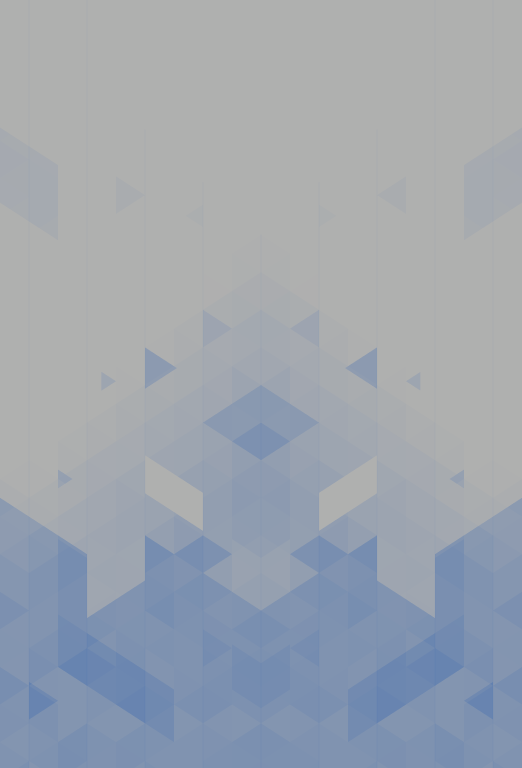
Write a Shadertoy shader that draws this background.

```glsl
const vec3 PALE = vec3(0.688, 0.69, 0.688);
const vec3 DEEP = vec3(0.385, 0.505, 0.69);
const float COLUMNS = 9.0;   // columns on each side of the mirror axis
const float ROWS = 20.43;    // lattice rows over the canvas height
const float HORIZON = 0.4987;

float hash(vec3 p) {
    return fract(sin(dot(p, vec3(12.9898, 78.233, 37.719))) * 43758.5453);
}

float between(float x, float low, float high) {
    return step(low, x) * step(x, high);
}

// Lattice axes: column, outward-falling line, outward-rising line
vec3 axes(vec2 p) {
    return vec3(p.x, p.y + 0.5 * p.x, p.y - 0.5 * p.x);
}

vec2 facetCentre(vec3 id) {
    float side = step(0.5, id.y - id.z - id.x);
    return vec2(id.x + (1.0 + side) / 3.0, 0.5 * (id.y + id.z + 1.0));
}

// Parallelogram bounded by two columns and two rising lines
float slab(vec3 k, vec2 columns, vec2 rising) {
    return between(k.x, columns.x, columns.y) * between(k.z, rising.x, rising.y);
}

// Diamond bounded by falling and rising lines
float diamond(vec3 k, vec2 falling, vec2 rising) {
    return between(k.y, falling.x, falling.y) * between(k.z, rising.x, rising.y);
}

// Triangle that opens outward from its tip to a column edge
float wedge(vec2 p, vec2 tip, float edge) {
    return step(p.x, edge) * step(abs(p.y - tip.y), 0.5 * (p.x - tip.x));
}

// Soft haze that grows downward from a peaked skyline
float haze(vec2 c) {
    float skyline = max(4.0 - 0.8 * c.x, -2.2);
    float amount = clamp(0.066 * (skyline - c.y), 0.0, 0.41);
    float pillar = between(c.x, 4.0, 6.0);
    return mix(amount, min(amount, 0.23), pillar);
}

// Zigzag mask of the strong blue base
float baseMask(vec3 k) {
    float inner = step(k.z, -6.0);
    float pillar = step(k.y, -3.2);
    float outer = step(k.z, -7.5);
    return k.x < 4.0 ? inner : (k.x < 6.0 ? pillar : outer);
}

float toneAt(vec2 p) {
    vec3 k = axes(p);
    vec3 id = floor(k);
    vec2 c = facetCentre(id);

    // Haze and base
    float tone = haze(c);
    float outerFade = smoothstep(6.5, 8.0, c.x) * smoothstep(-7.0, -4.0, c.y);
    tone = mix(tone, 0.64 - 0.18 * outerFade, baseMask(k));

    // Faint upper panels
    tone = mix(tone, 0.12, slab(k, vec2(7.0, 9.0), vec2(0.35, 2.35)));
    tone = mix(tone, 0.09, wedge(p, vec2(4.0, 5.05), 5.0));
    tone = mix(tone, 0.06, diamond(k, vec2(5.2, 5.8), vec2(3.2, 3.8)) * step(2.0, p.x));

    // Central gem and the facets around it
    tone = mix(tone, 0.27, wedge(p, vec2(1.0, 1.5), 2.0));
    tone = mix(tone, 0.50, diamond(k, vec2(-2.0, 0.0), vec2(-2.0, 0.0)));
    tone = mix(tone, 0.60, diamond(k, vec2(-2.0, -1.0), vec2(-2.0, -1.0)));
    tone = mix(tone, 0.46, wedge(p, vec2(2.9, 0.45), 4.0));
    tone = mix(tone, 0.24, wedge(p, vec2(5.0, 0.1), 5.5));
    tone = mix(tone, 0.32, wedge(p, vec2(6.5, -2.5), 7.0));
    tone = mix(tone, 0.32, slab(k, vec2(0.0, 1.0), vec2(-6.0, -4.6)));
    tone = mix(tone, 0.66, diamond(k, vec2(-4.0, -3.0), vec2(-6.0, -5.0)));

    // Deep slopes in the base
    tone = mix(tone, 0.73, slab(k, vec2(3.0, 4.0), vec2(-7.0, -6.0)));
    tone = mix(tone, 0.75, slab(k, vec2(6.0, 7.0), vec2(-9.6, -7.6)));
    tone = mix(tone, 0.86, slab(k, vec2(3.0, 7.0), vec2(-11.0, -9.6)));
    tone = mix(tone, 0.90, wedge(p, vec2(7.0, -8.4), 8.0));
    tone = mix(tone, 0.74, wedge(p, vec2(1.0, -7.0), 2.0));
    tone = mix(tone, 0.74, slab(k, vec2(0.0, 1.0), vec2(-8.6, -7.4)));

    // Variation by triangle and by larger block
    float grain = hash(id) - 0.5;
    float block = hash(floor(0.5 * k) + 31.0) - 0.5;
    tone *= 1.0 + 0.20 * grain + 0.12 * block;

    // Clear slanted windows
    tone = mix(tone, 0.0, slab(k, vec2(2.0, 4.0), vec2(-4.88, -3.87)));

    // Hairline seams on every second column
    float seam = step(abs(p.x - 2.0 * round(0.5 * p.x)), 0.025);
    float reach = p.x > 5.0 ? 1.0 : step(p.y, 4.0 + 0.7 * p.x);
    return tone + 0.06 * seam * reach;
}

void mainImage(out vec4 fragColor, in vec2 fragCoord) {
    // Average a 3 by 3 grid of samples for smooth edges
    float tone = 0.0;
    for (int i = 0; i < 9; i++) {
        vec2 offset = (vec2(i % 3, i / 3) - 1.0) / 3.0;
        vec2 uv = (fragCoord + offset) / iResolution.xy;
        vec2 p = vec2(abs(uv.x - 0.5) * 2.0 * COLUMNS, (uv.y - HORIZON) * ROWS);
        tone += toneAt(p) / 9.0;
    }
    fragColor = vec4(mix(PALE, DEEP, clamp(tone, 0.0, 1.0)), 1.0);
}
```
